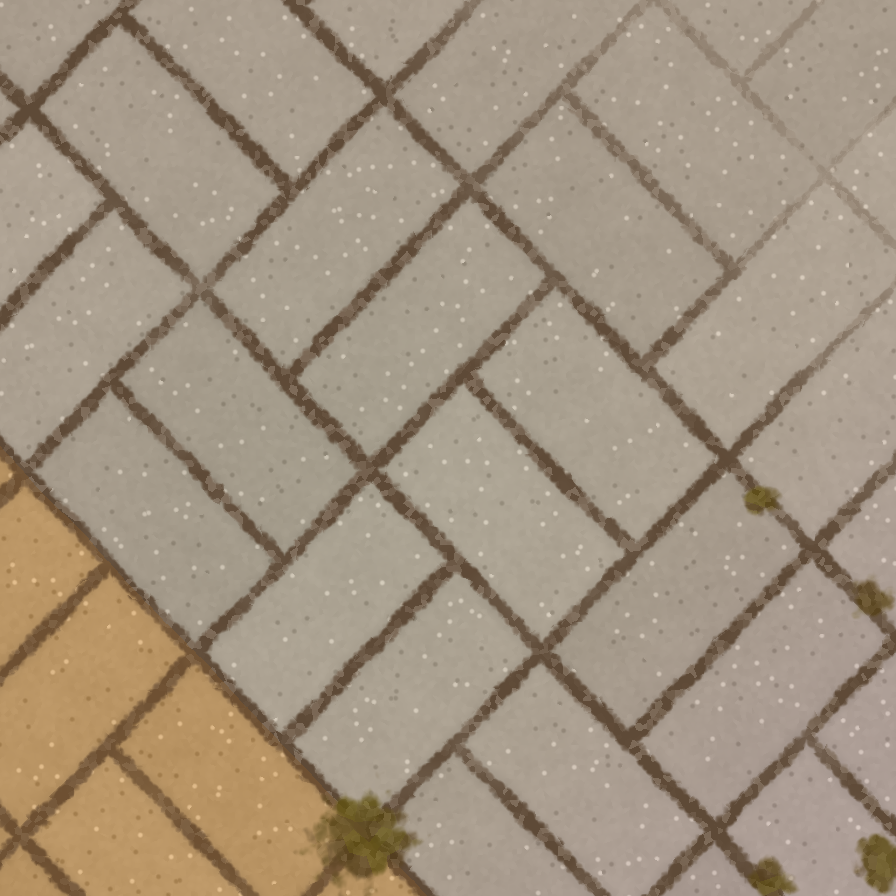
Give the GLSL for this texture, as a WebGL 2 fragment shader.

```glsl
#version 300 es
precision highp float;
// Worn basket-weave paving laid diagonally, grey with an ochre corner, sandy joints and moss.
uniform vec2 u_resolution;
out vec4 outColor;

// Layout, in canvas units
const vec2 ORIGIN = vec2(0.414, 0.475);
const vec2 AXIS_A = vec2(0.1914, -0.2018);  // one block, down to the right
const vec2 AXIS_B = vec2(0.1953, 0.2044);   // one block, up to the right
const float BLOCK = 0.28;
const float UPPER_STRETCH = 1.055;          // rows above the origin are slightly longer
const float OCHRE_ROW = -1.5;               // rows below this are ochre
const float JOINT_HALF = 0.0085;
const float WOBBLE = 0.0022;

// Colours
const vec3 STONE = vec3(0.670, 0.620, 0.560);
const vec3 STONE_COOL = vec3(0.655, 0.625, 0.560);
const vec3 STONE_MAUVE = vec3(0.665, 0.605, 0.575);
const vec3 OCHRE = vec3(0.725, 0.580, 0.390);
const vec3 JOINT_DARK = vec3(0.370, 0.290, 0.215);
const vec3 JOINT_SAND = vec3(0.560, 0.490, 0.420);
const vec3 JOINT_OCHRE = vec3(0.490, 0.340, 0.180);
const vec3 MOSS = vec3(0.420, 0.360, 0.120);
const vec3 SOIL = vec3(0.360, 0.270, 0.150);

// Moss tufts: centre and radius
const int TUFTS = 5;
const vec3 TUFT[TUFTS] = vec3[](vec3(0.405, 0.064, 0.062), vec3(0.976, 0.330, 0.028),
  vec3(0.860, 0.015, 0.030), vec3(0.850, 0.445, 0.022), vec3(0.985, 0.035, 0.035));

vec2 hash2(vec2 p) {
  vec3 q = fract(p.xyx * vec3(0.1031, 0.1030, 0.0973));
  q += dot(q, q.yzx + 33.33);
  return fract((q.xx + q.yz) * q.zy);
}

// Cellular noise: x = distance to nearest point, y = random value of that point
vec2 cellular(vec2 p) {
  vec2 cell = floor(p), best = vec2(9.0, 0.0);
  for (int y = -1; y <= 1; y++)
    for (int x = -1; x <= 1; x++) {
      vec2 c = cell + vec2(x, y);
      float d = length(c + hash2(c) - p);
      if (d < best.x) best = vec2(d, hash2(c + 71.0).x);
    }
  return best;
}

// Layered sines, about -1 to 1
float waves(vec2 p) {
  float sum = 0.0, gain = 0.55;
  for (int i = 0; i < 4; i++) {
    sum += gain * sin(p.x + 1.3 * sin(p.y)) * cos(p.y * 1.1 - 0.7 * sin(p.x));
    p = mat2(1.45, 1.2, -1.2, 1.45) * p + 2.7;
    gain *= 0.6;
  }
  return sum;
}

// Brick lookup: x = distance to its edge, y = random value, z = row
vec3 basketWeave(vec2 p) {
  vec2 g = inverse(mat2(AXIS_A, AXIS_B)) * (p - ORIGIN);
  g.y /= g.y > 0.0 ? UPPER_STRETCH : 1.0;
  float offsetRow = step(1.0, g.y);          // upper rows slip by half a block
  g.x += 0.5 * offsetRow;
  vec2 block = floor(g), f = g - block;
  bool alongA = mod(block.x + block.y + offsetRow, 2.0) < 0.5;
  vec2 size = alongA ? vec2(1.0, 0.5) : vec2(0.5, 1.0);
  vec2 q = mod(f, size), e = min(q, size - q);
  vec2 id = block * 2.0 + floor(f / size) + 40.0;
  return vec3(min(e.x, e.y) * BLOCK, hash2(id).x, block.y);
}

void main() {
  vec2 p = gl_FragCoord.xy / u_resolution;
  vec2 bent = p + WOBBLE * vec2(waves(p * 24.0), waves(p.yx * 24.0 + 5.0));
  vec3 brick = basketWeave(bent);
  float isOchre = step(brick.z, OCHRE_ROW);
  vec2 gravel = cellular(p * 130.0);
  vec2 clump = cellular(p * 48.0);

  // Brick faces: broad tint, shade per brick, mottling
  vec3 face = mix(STONE, STONE_COOL, exp(-9.0 * dot(p - ORIGIN, p - ORIGIN)));
  face = mix(face, STONE_MAUVE, smoothstep(0.35, 0.9, p.x - p.y * 0.8));
  face = mix(face, OCHRE, isOchre);
  face += 0.035 * (brick.y - 0.5) + 0.012 * waves(p * 30.0);
  face += 0.035 * (gravel.y - 0.5) * (1.0 - gravel.x);

  // Pale and dark mineral specks
  vec2 speck = cellular(p * 75.0 + 9.0);
  float dotMask = 1.0 - smoothstep(0.08, 0.30, speck.x);
  face += dotMask * (0.15 * step(0.90, speck.y) - 0.09 * step(speck.y, 0.09));

  // Joints: ragged, patchy, sanded over toward the upper right
  float fade = smoothstep(1.25, 1.8, p.x + p.y);
  float patches = waves(p * 17.0 + 3.0);
  float width = JOINT_HALF * (1.0 + 0.22 * patches - 0.35 * fade);
  float ragged = brick.x + 0.0045 * (gravel.x - 0.45) + 0.003 * (clump.y - 0.5);
  float joint = 1.0 - smoothstep(width * 0.55, width * 1.25, ragged);
  float wear = clamp(1.0 - 0.6 * fade + 0.3 * min(patches, 0.0), 0.15, 1.0);
  float sandy = 0.65 * smoothstep(0.45, 0.95, gravel.y) + 0.45 * fade;
  vec3 filling = mix(JOINT_DARK, JOINT_SAND, clamp(sandy, 0.0, 1.0));
  filling = mix(filling, JOINT_OCHRE, 0.5 * isOchre);
  face *= 1.0 - 0.07 * (1.0 - smoothstep(0.0, 0.02, brick.x)) * (1.0 - fade);
  vec3 color = mix(face, filling, joint * wear);

  // Moss tufts
  for (int i = 0; i < TUFTS; i++) {
    float r = length(p - TUFT[i].xy) / TUFT[i].z + 0.5 * (clump.x - 0.4) + 0.3 * waves(p * 60.0);
    float tuft = 1.0 - smoothstep(0.55, 1.0, r);
    vec3 leaf = mix(SOIL, MOSS, clump.y) + 0.10 * (gravel.y - 0.5);
    color = mix(color, leaf, 0.88 * tuft);
  }
  outColor = vec4(clamp(color, 0.0, 1.0), 1.0);
}
```
